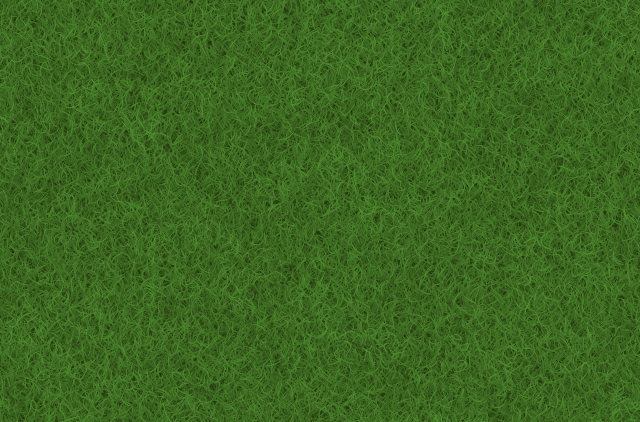
Give the GLSL for this texture, as a Shadertoy shader.

```glsl
// Dense lawn seen from above: many layers of thin, curved, tapered blades
// are painted from the shaded bottom up to the bright top over dark soil.
// Each layer is a jittered grid holding one randomly bent blade per cell.

const int   LAYERS      = 22;
const float CELL        = 0.026;   // grid spacing, in canvas heights
const float MIN_LENGTH  = 0.024;
const float MAX_LENGTH  = 0.042;
const float HALF_WIDTH  = 0.0014;
const float MAX_BEND    = 0.010;   // sideways bow of the blade
const float LEAN        = 1.25;    // largest tilt from upright, in radians
const float PATCH_SIZE  = 0.07;
const float PATCH_TONE  = 0.12;
const vec3  SOIL        = vec3(0.150, 0.220, 0.060);
const vec3  SHADE_GREEN = vec3(0.140, 0.225, 0.055);
const vec3  LIGHT_GREEN = vec3(0.325, 0.580, 0.195);

// Integer hash: three random values from 0 to 1
vec3 hash3(ivec3 key) {
    uvec3 v = uvec3(key) * 1664525u + 1013904223u;
    v.x += v.y * v.z; v.y += v.z * v.x; v.z += v.x * v.y;
    v ^= v >> 16u;
    v.x += v.y * v.z; v.y += v.z * v.x; v.z += v.x * v.y;
    return vec3(v >> 8u) / 16777216.0;
}

// Smooth value noise for soft patches of light and shade
float patchNoise(vec2 p) {
    ivec2 i = ivec2(floor(p));
    vec2 f = fract(p);
    f = f * f * (3.0 - 2.0 * f);
    float a = hash3(ivec3(i, 91)).x;
    float b = hash3(ivec3(i + ivec2(1, 0), 91)).x;
    float c = hash3(ivec3(i + ivec2(0, 1), 91)).x;
    float d = hash3(ivec3(i + ivec2(1, 1), 91)).x;
    return mix(mix(a, b, f.x), mix(c, d, f.x), f.y);
}

// Share of a pixel-wide box covered by a strip at signed distance d
float stripCoverage(float d, float halfWidth, float pixel) {
    float h = 0.5 * pixel;
    return (clamp(d + halfWidth, -h, h) - clamp(d - halfWidth, -h, h)) / pixel;
}

// Blade centred on the origin: x = coverage, y = position from root to tip
vec2 blade(vec2 p, float angle, float len, float bend, float pixel) {
    vec2 up = vec2(sin(angle), cos(angle));
    float along = dot(p, up) / len;
    float across = dot(p, vec2(up.y, -up.x));
    float bow = bend * (4.0 * along * along - 0.5);
    float slope = 8.0 * bend * along / len;
    float d = (across - bow) * inversesqrt(1.0 + slope * slope);
    float s = along + 0.5;
    float taper = sqrt(clamp(1.0 - s, 0.0, 1.0));
    float ends = clamp((0.5 - abs(along)) * len / pixel + 0.5, 0.0, 1.0);
    return vec2(stripCoverage(d, HALF_WIDTH * taper, pixel) * ends, s);
}

void mainImage(out vec4 fragColor, in vec2 fragCoord) {
    float pixel = 1.0 / iResolution.y;
    vec2 uv = fragCoord * pixel;
    float patchTone = (patchNoise(uv / PATCH_SIZE) - 0.5) * PATCH_TONE;
    vec3 color = SOIL;

    for (int layer = 0; layer < LAYERS; layer++) {
        float height = (float(layer) + 0.5) / float(LAYERS);
        vec2 grid = uv / CELL + hash3(ivec3(layer, 7, 3)).xy * 9.0;
        ivec2 home = ivec2(floor(grid));

        // Neighbouring cells whose blades may reach this point
        for (int y = -1; y <= 1; y++)
        for (int x = -1; x <= 1; x++) {
            ivec2 cell = home + ivec2(x, y);
            vec3 place = hash3(ivec3(cell, layer));
            vec2 p = (grid - vec2(cell) - place.xy) * CELL;
            if (dot(p, p) > CELL * CELL) continue;

            vec3 form = hash3(ivec3(cell, layer + 500));
            float angle = (place.z * 2.0 - 1.0) * LEAN;
            float len = mix(MIN_LENGTH, MAX_LENGTH, form.x);
            float bend = (form.y * 2.0 - 1.0) * MAX_BEND;
            vec2 b = blade(p, angle, len, bend, pixel);

            // Higher blades and tips catch more light
            float tone = 0.5 * height + 0.5 * form.z;
            tone += 0.3 * (b.y - 0.45) + patchTone;
            vec3 green = mix(SHADE_GREEN, LIGHT_GREEN, clamp(tone, 0.0, 1.1));
            color = mix(color, green, b.x);
        }
    }
    fragColor = vec4(color, 1.0);
}
```
